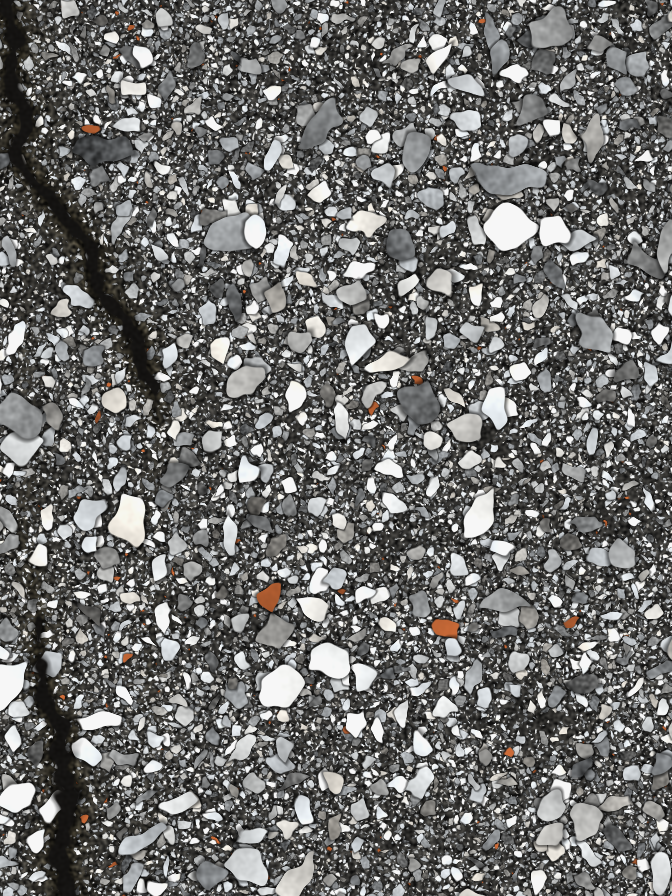
A WebGL 2 fragment shader for this texture:

```glsl
#version 300 es
precision highp float;
// Worn asphalt: angular pale stone chips set in dark, grainy bitumen, with a
// broken crack down the left side. Chips are random rounded polygons scattered
// on jittered, rotated grids, painted from the finest grit up to the largest.

uniform vec2 u_resolution;
out vec4 fragColor;

const float TAU = 6.28318;
const int LAYERS = 5;
const float LARGEST_CELL = 0.085;   // grid pitch of the biggest chips, canvas width = 1
const float CELL_RATIO = 0.53;      // pitch of each finer layer against the last
const float JITTER = 0.8;
const float EDGE_WARP = 0.13;       // raggedness of the chip outlines
const float PATCHINESS = 0.7;       // uneven spread of chips
const vec2 RADIUS_RANGE = vec2(0.18, 0.42);  // in cells
const vec2 TONE_RANGE = vec2(0.29, 1.05);
const float RIM_WIDTH = 0.09;       // dark gap around a chip, in cells
const float RIM_SHADE = 0.45;
const vec3 COOL_TINT = vec3(0.97, 0.995, 1.015);
const vec3 WARM_TINT = vec3(1.02, 0.995, 0.95);
const vec3 RUST = vec3(0.72, 0.38, 0.2);
const vec3 BITUMEN = vec3(1.02, 1.0, 0.95);
const vec3 SILT = vec3(1.12, 1.03, 0.8);
const vec3 CRACK_COLOR = vec3(0.06, 0.055, 0.05);

vec3 hash3(vec2 cell, float seed) {
  uvec3 v = uvec3(ivec3(vec3(cell, seed))) * 1664525u + 1013904223u;
  v.x += v.y * v.z; v.y += v.z * v.x; v.z += v.x * v.y;
  v ^= v >> 16u;
  v.x += v.y * v.z; v.y += v.z * v.x; v.z += v.x * v.y;
  return vec3(v >> 8u) / 16777216.0;
}

float cornerSlope(vec2 cell, vec2 corner, vec2 f, float seed) {
  return dot(hash3(cell + corner, seed).xy * 2.0 - 1.0, f - corner);
}

float gradientNoise(vec2 p, float seed) {
  vec2 cell = floor(p), f = p - cell;
  vec2 w = f * f * f * (f * (f * 6.0 - 15.0) + 10.0);
  float low = mix(cornerSlope(cell, vec2(0, 0), f, seed), cornerSlope(cell, vec2(1, 0), f, seed), w.x);
  float high = mix(cornerSlope(cell, vec2(0, 1), f, seed), cornerSlope(cell, vec2(1, 1), f, seed), w.x);
  return 1.4 * mix(low, high, w.y);
}

float smoothMax(float a, float b, float k) {
  float h = max(k - abs(a - b), 0.0);
  return max(a, b) + h * h * 0.25 / k;
}

// Two offset cracks that taper out near the middle of the left side
float crackDistance(vec2 p) {
  float x = p.x + 0.03 * gradientNoise(vec2(p.y * 13.0, 0.5), 3.0);
  float upperPath = mix(0.22, 0.015, smoothstep(0.74, 1.2, p.y));
  float lowerPath = mix(0.1, 0.035, smoothstep(0.1, 0.5, p.y));
  float upperWidth = mix(-0.03, 0.011, smoothstep(0.62, 0.8, p.y));
  float lowerWidth = mix(0.014, -0.03, smoothstep(0.2, 0.75, p.y));
  return min(abs(x - upperPath) - upperWidth, abs(x - lowerPath) - lowerWidth);
}

float bareness(vec2 p) {
  return exp(-max(crackDistance(p), 0.0) / 0.025);
}

// Rounded polygon cut by six random half planes
float chipDistance(vec2 q, float radius, float seed) {
  float d = -1e3;
  for (int k = 0; k < 6; k++) {
    float h = fract(seed * (37.0 + 29.0 * float(k)));
    float angle = TAU * (float(k) + 0.8 * (h - 0.5)) / 6.0;
    float reach = radius * mix(0.6, 1.15, fract(h * 13.7));
    d = smoothMax(d, dot(q, vec2(cos(angle), sin(angle))) - reach, 0.25 * radius);
  }
  return d;
}

void paintChips(inout vec3 color, vec2 p, float cell, float density, float seed, float softness) {
  float c = cos(seed * 1.7), s = sin(seed * 1.7);
  mat2 turn = mat2(c, s, -s, c);
  vec2 q = turn * p / cell;
  float mottle = gradientNoise(q * 6.0, seed) + 0.6 * gradientNoise(p * 130.0, seed);
  q += EDGE_WARP * vec2(gradientNoise(q * 2.5, seed + 1.0), gradientNoise(q * 2.5, seed + 2.0));
  float edge = softness / cell;
  for (int j = -1; j <= 1; j++)
  for (int i = -1; i <= 1; i++) {
    vec2 id = floor(q) + vec2(i, j);
    vec3 place = hash3(id, seed + 100.0);
    vec2 centre = id + 0.5 + JITTER * (place.xy - 0.5);
    vec2 local = q - centre;
    if (dot(local, local) > 0.95) continue;
    vec2 home = centre * cell * turn;
    float spread = 1.0 + PATCHINESS * gradientNoise(home * 6.0, 9.0);
    if (place.z > density * spread * (1.0 - 0.75 * bareness(home))) continue;

    // Outline
    vec3 form = hash3(id, seed + 200.0), look = hash3(id, seed + 300.0);
    float radius = mix(RADIUS_RANGE.x, RADIUS_RANGE.y, form.x * form.x);
    float stretch = sqrt(mix(1.0, 2.6, form.y * form.y));
    float angle = TAU * form.z;
    local = mat2(cos(angle), sin(angle), -sin(angle), cos(angle)) * local;
    float d = chipDistance(local * vec2(1.0 / stretch, stretch), radius, look.z);

    // Surface
    float tone = mix(TONE_RANGE.x, TONE_RANGE.y, pow(look.x, 0.7));
    tone += 0.06 * local.x / radius + 0.2 * mottle * (1.15 - tone);
    vec3 chip = tone * mix(COOL_TINT, WARM_TINT, look.y * look.y);
    if (look.y > 0.994) chip = RUST * (0.6 + 0.5 * tone);
    color *= mix(RIM_SHADE, 1.0, smoothstep(0.0, RIM_WIDTH, d));
    color = mix(color, min(chip, vec3(0.97)), 1.0 - smoothstep(-edge, edge, d));
  }
}

void main() {
  vec2 p = gl_FragCoord.xy / u_resolution.x;
  float softness = max(0.6 / u_resolution.x, 0.0012);

  // Bitumen, siltier beside the crack
  float grain = 0.18 + 0.2 * gradientNoise(p * 150.0, 5.0) + 0.08 * gradientNoise(p * 40.0, 6.0);
  vec3 color = max(grain, 0.06) * mix(BITUMEN, SILT, bareness(p));

  // Chips, finest first
  for (int layer = LAYERS - 1; layer >= 0; layer--) {
    float cell = LARGEST_CELL * pow(CELL_RATIO, float(layer));
    float density = min(0.5 + 0.3 * float(layer), 0.92);
    paintChips(color, p, cell, density, 11.0 + 7.0 * float(layer), softness);
  }

  // Crack
  float gap = crackDistance(p) + 0.012 * gradientNoise(p * 45.0, 8.0);
  color *= mix(0.6, 1.0, smoothstep(0.0, 0.012, gap));
  color = mix(color, CRACK_COLOR + 0.1 * grain, 1.0 - smoothstep(-0.004, 0.002, gap));
  fragColor = vec4(clamp(color, 0.0, 1.0), 1.0);
}
```
